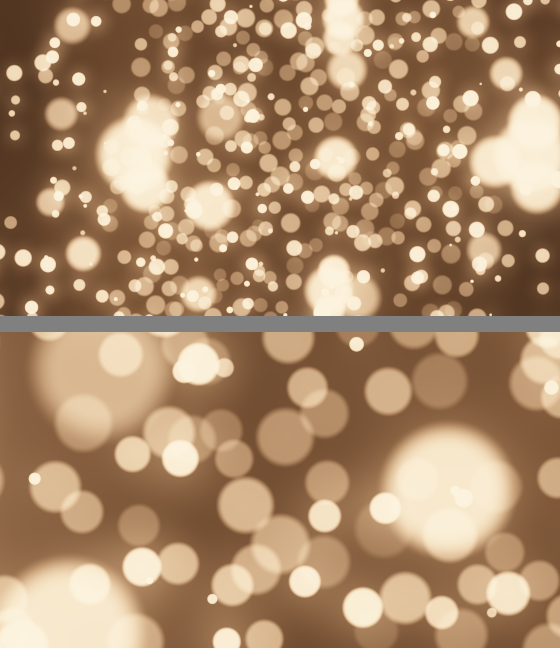
Top: the whole. Bottom: its middle third, enlarged.
Write a WebGL 2 fragment shader that draws this background.

```glsl
#version 300 es
precision highp float;
// Warm sepia bokeh: scattered soft light discs, large glowing clusters and a brown backdrop.

uniform vec2 u_resolution;
out vec4 outColor;

// Lengths are fractions of the canvas height; tints are optical depths per channel.
const vec3  BACKDROP_TINT = vec3(1.0, 0.61, 0.36);
const vec3  LIGHT_TINT = vec3(1.0, 0.70, 0.48);
const float BACKDROP_LEVEL = 0.58;
const float SIDE_DARKENING = 0.20;
const float MAX_LIGHT = 4.0;
const float DISC_SOFTNESS = 0.16;
const float BLOB_SOFTNESS = 0.30;
const float BLOB_GLOW = 0.11;
const int   CLUSTERS = 4;
const int   LOBES = 3;
const int   SINGLES = 14;
const vec2  RING_CENTRE = vec2(0.60, 0.51);
const vec2  RING_RADII = vec2(0.34, 0.43);
const vec2  SPREAD_STEP = vec2(0.7549, 0.5698);
const float TAU = 6.28319;

vec4 hash4(vec3 p) {
    vec4 q = fract(p.xyzx * vec4(0.1031, 0.1030, 0.0973, 0.1099));
    q += dot(q, q.wzxy + 33.33);
    return fract((q.xxyz + q.yzzw) * q.zywx);
}

// Filled disc with an edge never thinner than a pixel.
float softDisc(float dist, float radius, float softness) {
    float edge = max(radius * softness, 1.0 / u_resolution.y);
    return 1.0 - smoothstep(radius - edge, radius + edge, dist);
}

// 1 in the crowded middle of the canvas, 0 at its left and right sides.
float crowding(float x) {
    return smoothstep(0.14, 0.27, x) * (1.0 - smoothstep(0.76, 0.90, x));
}

// Cellular scatter of discs; odds.x applies at the sides, odds.y in the middle.
float discLayer(vec2 p, float aspect, float cell, vec2 radii, vec2 gains,
                vec2 odds, float halo, float seed) {
    vec2 home = floor(p / cell);
    float light = 0.0;
    for (int y = -1; y <= 1; y++)
    for (int x = -1; x <= 1; x++) {
        vec2 id = home + vec2(x, y);
        vec4 rnd = hash4(vec3(id + 17.0, seed));
        float pick = hash4(vec3(id + 71.0, seed + 5.0)).x;
        vec2 site = (id + rnd.xy) * cell;
        float present = step(pick, mix(odds.x, odds.y, crowding(site.x / aspect)));
        float dist = length(p - site);
        float fade = max(1.0 - dist / cell, 0.0);
        float shape = softDisc(dist, mix(radii.x, radii.y, rnd.z), DISC_SOFTNESS);
        light += present * mix(gains.x, gains.y, rnd.w) * (shape + halo * fade * fade);
    }
    return light;
}

// Large out-of-focus light with a wide glow.
float blob(vec2 p, vec2 centre, float radius, float gain) {
    float dist = length(p - centre);
    float excess = max(dist - radius, 0.0) / radius;
    return gain * (softDisc(dist, radius, BLOB_SOFTNESS) + BLOB_GLOW * exp(-excess * 1.8));
}

// Clusters of lobes on a ring, the ones left and right being larger.
float clusterLight(vec2 p, float aspect) {
    float light = 0.0;
    for (int i = 0; i < CLUSTERS; i++) {
        float angle = TAU * float(i) / float(CLUSTERS);
        vec2 centre = (RING_CENTRE + RING_RADII * vec2(cos(angle), sin(angle))) * vec2(aspect, 1.0);
        float size = mix(0.066, 0.108, abs(cos(angle)));
        for (int j = 0; j < LOBES; j++) {
            vec4 rnd = hash4(vec3(i, j, 9.0));
            float along = float(j) - 1.0;
            vec2 offset = size * vec2(0.8 * (rnd.x - 0.5), along * 0.95);
            float radius = size * mix(0.95, 0.68, abs(along)) * mix(0.9, 1.1, rnd.y);
            light += blob(p, centre + offset, radius, mix(2.2, 3.6, rnd.z));
        }
    }
    return light;
}

// Lone large discs, evenly spread by a low-discrepancy sequence.
float singleLight(vec2 p, float aspect) {
    float light = 0.0;
    for (int i = 0; i < SINGLES; i++) {
        vec4 rnd = hash4(vec3(i, 3.0, 21.0));
        vec2 centre = fract(vec2(0.09, 0.36) + float(i) * SPREAD_STEP) * vec2(aspect, 1.0);
        light += blob(p, centre, mix(0.038, 0.070, rnd.x), mix(1.0, 3.8, rnd.y));
    }
    return light;
}

void main() {
    float aspect = u_resolution.x / u_resolution.y;
    vec2 p = gl_FragCoord.xy / u_resolution.y;
    float x = p.x / aspect;

    // Backdrop: slow waves, darker towards the sides.
    float waves = sin(p.x * 4.1 + 1.3 * sin(p.y * 3.0)) + sin(p.y * 5.3 - p.x * 2.2 + 1.0);
    float backdrop = BACKDROP_LEVEL + 0.04 * waves
                   - SIDE_DARKENING * smoothstep(0.22, 0.48, abs(x - 0.5));

    // Lights: faint discs, bright discs, sparks, then the large ones.
    float light = discLayer(p, aspect, 0.062, vec2(0.019, 0.030), vec2(0.25, 1.35), vec2(0.04, 0.76), 0.05, 1.0);
    light += discLayer(p, aspect, 0.078, vec2(0.013, 0.026), vec2(1.2, 3.8), vec2(0.26, 0.48), 0.13, 2.0);
    light += discLayer(p, aspect, 0.090, vec2(0.003, 0.012), vec2(1.5, 4.0), vec2(0.28, 0.36), 0.03, 3.0);
    light += clusterLight(p, aspect) + singleLight(p, aspect);

    // Limit overlaps smoothly, then expose like film.
    light /= pow(1.0 + pow(light / MAX_LIGHT, 4.0), 0.25);
    outColor = vec4(1.0 - exp(-backdrop * BACKDROP_TINT - light * LIGHT_TINT), 1.0);
}
```
